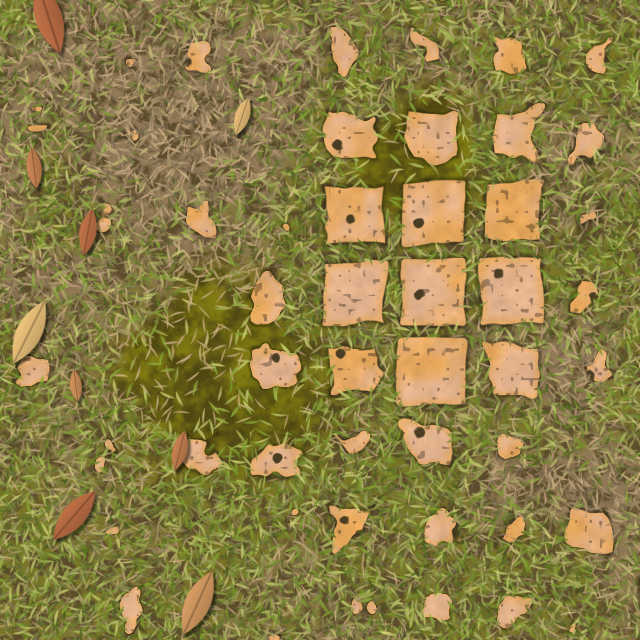
A Shadertoy shader for this texture:

```glsl
#define PITCH 0.123
#define TILE_HALF 0.445
#define PAVED_CENTER vec2(0.68, 0.56)
#define BLADE_CELL 0.021
#define BLADE_LAYERS 7
#define BLADE_HALF_LENGTH 0.0135
#define BLADE_HALF_WIDTH 0.0021
#define LEAF_COUNT 9
#define SOFTNESS 0.0015

const vec3 SOIL = vec3(0.36, 0.30, 0.17);
const vec3 DRY_SOIL = vec3(0.57, 0.47, 0.34);
const vec3 OLIVE = vec3(0.47, 0.46, 0.15);
const vec3 MOSS_DARK = vec3(0.31, 0.28, 0.07);
const vec3 MOSS_LIGHT = vec3(0.50, 0.48, 0.07);
const vec3 GRASS = vec3(0.46, 0.57, 0.17);
const vec3 PALE_GRASS = vec3(0.70, 0.72, 0.40);
const vec3 STRAW = vec3(0.73, 0.62, 0.47);
const vec3 PINK_CLAY = vec3(0.90, 0.71, 0.56);
const vec3 ORANGE_CLAY = vec3(0.91, 0.66, 0.36);

vec2 hash2(vec2 p) {
    vec3 q = fract(p.xyx * vec3(0.1031, 0.1030, 0.0973));
    q += dot(q, q.yzx + 33.33);
    return fract((q.xx + q.yz) * q.zy);
}

float noise(vec2 p) {
    vec2 i = floor(p), f = fract(p);
    f = f * f * (3.0 - 2.0 * f);
    float low = mix(hash2(i).x, hash2(i + vec2(1, 0)).x, f.x);
    float high = mix(hash2(i + vec2(0, 1)).x, hash2(i + vec2(1, 1)).x, f.x);
    return mix(low, high, f.y);
}

float fbm(vec2 p) {
    return 0.55 * noise(p) + 0.3 * noise(p * 2.1 + 17.0) + 0.15 * noise(p * 4.3 + 41.0);
}

float blob(vec2 p, vec2 center, vec2 radius) {
    vec2 q = (p - center) / radius;
    return exp(-dot(q, q));
}

mat2 rotation(float a) {
    return mat2(cos(a), -sin(a), sin(a), cos(a));
}

// Distance to the worn paving; also gives the tile index and local position
float tileDistance(vec2 p, out vec2 id, out vec2 local) {
    vec2 g = (p - vec2(0.6145, 0.481)) / PITCH + 20.0;
    g += 0.14 * (vec2(noise(p * 5.0), noise(p * 5.0 + 31.0)) - 0.5);
    id = floor(g);
    local = g - id - 0.5;
    vec2 r = hash2(id + 7.0);
    vec2 away = (id - 19.5) * PITCH + vec2(0.6145, 0.481) - PAVED_CENTER;
    float wear = 0.1 + 1.15 * smoothstep(0.14, 0.52, length(away * vec2(1.5, 1.0)));
    wear += 0.5 * (r.x - 0.35) * smoothstep(0.08, 0.3, length(away));
    if (r.y > 0.9) wear = min(wear, 0.85);
    vec2 q = abs(local) - TILE_HALF + 0.07;
    float box = length(max(q, 0.0)) + min(max(q.x, q.y), 0.0) - 0.07;
    float erosion = 0.75 * noise(p * 19.0) + 0.25 * noise(p * 65.0);
    return (box + max(wear, 0.05) * 0.72 * erosion) * PITCH;
}

vec3 tileColor(vec2 p, vec2 id, vec2 local, float d) {
    float stain = smoothstep(0.45, 0.75, fbm(p * 11.0 + 5.0));
    stain = max(stain, 0.7 * smoothstep(-0.016, 0.0, d));
    vec3 color = mix(PINK_CLAY, ORANGE_CLAY, stain);
    color *= 0.91 + 0.16 * fbm(p * 55.0);
    color *= 1.0 - 0.3 * smoothstep(0.79, 0.9, noise(p * 130.0));
    vec2 r = hash2(id + 53.0);
    float hole = length(local - 0.5 * (r - 0.5)) - 0.045 - 0.03 * noise(p * 150.0);
    return mix(color, SOIL * 0.8, step(r.x, 0.6) * (1.0 - smoothstep(-0.015, 0.015, hole)));
}

// Loose blades, kept only where their root is off the tiles
vec3 addBlades(vec3 color, vec2 p, float dry, float moss) {
    vec2 id, local;
    for (int k = 0; k < BLADE_LAYERS; k++) {
        vec2 g = p / BLADE_CELL + float(k) * vec2(13.37, 7.71);
        for (int n = 0; n < 9; n++) {
            vec2 cell = floor(g) + vec2(n % 3, n / 3) - 1.0;
            vec2 seed = cell + float(k) * 61.0;
            vec2 place = hash2(seed), r = hash2(seed + 19.0), tint = hash2(seed + 83.0);
            vec2 offset = (g - cell - place) * BLADE_CELL;
            vec2 q = rotation(r.x * 6.2832) * offset;
            float size = mix(0.55, 1.0, r.y);
            float along = q.x / (BLADE_HALF_LENGTH * size);
            q.y += 0.004 * (tint.y - 0.5) * along * along;
            float width = BLADE_HALF_WIDTH * (0.6 + 0.6 * tint.x) * (1.0 - along * along);
            float alpha = 1.0 - smoothstep(-SOFTNESS, SOFTNESS, abs(q.y) - width);
            alpha *= step(abs(along), 1.0) * step(moss * 0.83, r.y);
            if (alpha < 0.01) continue;
            if (tileDistance(p - offset, id, local) < 0.002) continue;
            vec3 green = mix(GRASS, PALE_GRASS, smoothstep(0.2, 0.8, tint.y));
            vec3 blade = mix(green, STRAW, smoothstep(-0.2, 0.2, dry - tint.x));
            blade *= 0.58 + 0.55 * r.y + 0.1 * along;
            color = mix(color, blade, alpha * 0.82);
        }
    }
    return color;
}

vec3 addLeaves(vec3 color, vec2 p) {
    for (int i = 0; i < LEAF_COUNT; i++) {
        float n = float(i);
        vec2 r = hash2(vec2(n, 4.0)), s = hash2(vec2(n, 29.0));
        vec2 center = vec2(0.04 + 0.43 * r.x * r.x, (n + 0.3 + 0.5 * r.y) / float(LEAF_COUNT));
        float size = mix(0.024, 0.06, s.x);
        mat2 turn = rotation(1.6 + 2.6 * (s.y - 0.5));
        vec2 q = turn * (p - center) / size;
        vec2 shade = turn * (p - center + vec2(-0.004, 0.005)) / size;
        float d = (abs(q.y) - 0.36 * (1.0 - q.x * q.x)) * size;
        float shadow = (abs(shade.y) - 0.36 * (1.0 - shade.x * shade.x)) * size;
        color *= 1.0 - 0.5 * (1.0 - smoothstep(-0.003, 0.004, shadow));
        vec3 leaf = mix(vec3(0.94, 0.79, 0.50), vec3(0.73, 0.40, 0.25), r.y);
        if (s.y > 0.78) leaf = vec3(0.23, 0.18, 0.13);
        leaf *= 0.92 + 0.25 * q.y - 0.2 * (1.0 - smoothstep(0.01, 0.05, abs(q.y)));
        color = mix(color, leaf, 1.0 - smoothstep(-SOFTNESS, SOFTNESS, d));
    }
    return color;
}

void mainImage(out vec4 fragColor, in vec2 fragCoord) {
    vec2 p = fragCoord / iResolution.y;

    // Broad patches of moss and dry ground
    float patches = fbm(p * 9.0 + 3.0) - 0.5;
    float moss = blob(p, vec2(0.37, 0.39), vec2(0.19, 0.22)) + blob(p, vec2(0.64, 0.74), vec2(0.15, 0.12));
    moss = smoothstep(0.25, 0.75, moss + 0.9 * patches);
    float dry = 0.33 + 0.55 * blob(p, vec2(0.29, 0.78), vec2(0.2, 0.24));
    dry += 0.3 * blob(p, vec2(0.93, 0.33), vec2(0.13, 0.2)) + 0.9 * patches;

    // Soil, moss and the shaded rim around each tile
    vec2 id, local;
    float d = tileDistance(p, id, local);
    float grain = fbm(p * 75.0);
    vec3 color = mix(SOIL, mix(OLIVE, DRY_SOIL, smoothstep(0.25, 0.65, dry)), smoothstep(0.3, 0.65, grain));
    vec3 mossColor = mix(MOSS_DARK, MOSS_LIGHT, smoothstep(0.25, 0.75, 0.5 * grain + 0.5 * fbm(p * 24.0)));
    color = mix(color, mossColor, moss);
    color *= 1.0 - 0.35 * (1.0 - smoothstep(0.0, 0.009, d));

    color = mix(color, tileColor(p, id, local, d), 1.0 - smoothstep(-SOFTNESS, SOFTNESS, d));
    color = addBlades(color, p, dry, moss);
    color = addLeaves(color, p);
    fragColor = vec4(color, 1.0);
}
```
